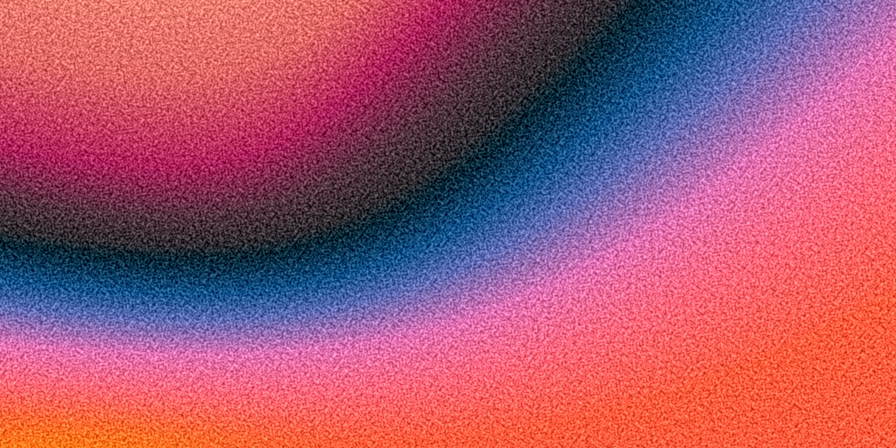
This background is drawn by a Shadertoy shader. Its source:

```glsl
// Grainy bands of colour sweeping around a warm glow in the upper left.
// Four hyperbolic contours define a continuous level across the canvas; the
// level looks up a colour ramp, and fine gradient noise adds the film grain.

// Contours: centre x, base height, bend width; slopes: shear and opening.
const vec3 MAGENTA_BEND = vec3(0.63, 0.467, 0.30);
const vec2 MAGENTA_SLOPE = vec2(0.50, 0.75);
const vec3 DARK_BEND = vec3(0.87, 0.150, 0.50);
const vec2 DARK_SLOPE = vec2(0.525, 0.775);
const vec3 VIOLET_BEND = vec3(1.15, -0.124, 0.75);
const vec2 VIOLET_SLOPE = vec2(0.425, 0.625);
const vec3 ORANGE_BEND = vec3(1.40, -0.224, 0.80);
const vec2 ORANGE_SLOPE = vec2(0.275, 0.425);

const float GLOW_DEPTH = 0.36;    // height of the salmon fade
const float ORANGE_DEPTH = 0.25;  // height of the fade below the last contour
const vec3 AMBER = vec3(1.0, 0.49, 0.06);
const vec2 AMBER_CENTRE = vec2(0.12, -0.04);
const vec2 AMBER_RADIUS = vec2(0.42, 0.10);
const float GRAIN_CELLS = 187.0;  // grain cells per canvas height
const float GRAIN_AMOUNT = 0.32;

// Colour ramp: rgb and the level at which it is reached.
const int STOPS = 12;
const vec4 RAMP[STOPS] = vec4[STOPS](
    vec4(0.93, 0.49, 0.44, 0.00),   // salmon
    vec4(0.88, 0.41, 0.40, 0.45),
    vec4(0.79, 0.26, 0.38, 0.75),
    vec4(0.69, 0.13, 0.36, 1.02),   // magenta
    vec4(0.32, 0.20, 0.25, 1.60),   // warm charcoal
    vec4(0.18, 0.17, 0.19, 1.93),
    vec4(0.01, 0.15, 0.21, 2.07),   // dark teal
    vec4(0.06, 0.32, 0.54, 2.42),   // blue
    vec4(0.36, 0.42, 0.70, 2.69),
    vec4(0.88, 0.44, 0.70, 3.06),   // orchid
    vec4(1.00, 0.40, 0.48, 3.55),   // coral
    vec4(1.00, 0.36, 0.24, 4.10));  // red orange

float contour(float x, vec3 bend, vec2 slope) {
    float u = x - bend.x;
    return bend.y + slope.x * u + slope.y * length(vec2(u, bend.z));
}

// Level rises downwards, reaching 1, 2, 3 and 4 on the contours.
float bandLevel(vec2 p) {
    float magenta = contour(p.x, MAGENTA_BEND, MAGENTA_SLOPE);
    float dark = contour(p.x, DARK_BEND, DARK_SLOPE);
    float violet = contour(p.x, VIOLET_BEND, VIOLET_SLOPE);
    float orange = contour(p.x, ORANGE_BEND, ORANGE_SLOPE);
    if (p.y > magenta) return 1.0 - (p.y - magenta) / GLOW_DEPTH;
    if (p.y > dark) return 1.0 + (magenta - p.y) / (magenta - dark);
    if (p.y > violet) return 2.0 + (dark - p.y) / (dark - violet);
    if (p.y > orange) return 3.0 + (violet - p.y) / (violet - orange);
    return 4.0 + (orange - p.y) / ORANGE_DEPTH;
}

vec3 rampColour(float level) {
    vec3 colour = RAMP[0].rgb;
    for (int i = 1; i < STOPS; i++) {
        float blend = (level - RAMP[i - 1].w) / (RAMP[i].w - RAMP[i - 1].w);
        colour = mix(colour, RAMP[i].rgb, clamp(blend, 0.0, 1.0));
    }
    return colour;
}

vec2 hashGradient(vec2 cell) {
    vec3 h = fract(cell.xyx * vec3(0.1031, 0.1030, 0.0973));
    h += dot(h, h.yzx + 33.33);
    float angle = 6.2832 * fract((h.x + h.y) * h.z);
    return vec2(cos(angle), sin(angle));
}

float gradientNoise(vec2 p) {
    vec2 cell = floor(p), f = fract(p);
    vec2 w = f * f * f * (f * (f * 6.0 - 15.0) + 10.0);
    vec2 e = vec2(0.0, 1.0);
    float a = dot(hashGradient(cell), f);
    float b = dot(hashGradient(cell + e.yx), f - e.yx);
    float c = dot(hashGradient(cell + e.xy), f - e.xy);
    float d = dot(hashGradient(cell + e.yy), f - e.yy);
    return mix(mix(a, b, w.x), mix(c, d, w.x), w.y);
}

void mainImage(out vec4 fragColor, in vec2 fragCoord) {
    vec2 p = fragCoord / iResolution.y;
    vec3 colour = rampColour(bandLevel(p));

    // Amber glow in the lower left corner
    vec2 q = (p - AMBER_CENTRE) / AMBER_RADIUS;
    colour = mix(colour, AMBER, exp(-dot(q, q)));

    // Two octaves of grain on a turned lattice
    vec2 g = mat2(0.8, 0.6, -0.6, 0.8) * p * GRAIN_CELLS;
    float grain = gradientNoise(g) + 0.4 * gradientNoise(g * 0.53 + 71.7);
    colour += GRAIN_AMOUNT * grain;

    fragColor = vec4(clamp(colour, 0.0, 1.0), 1.0);
}
```
